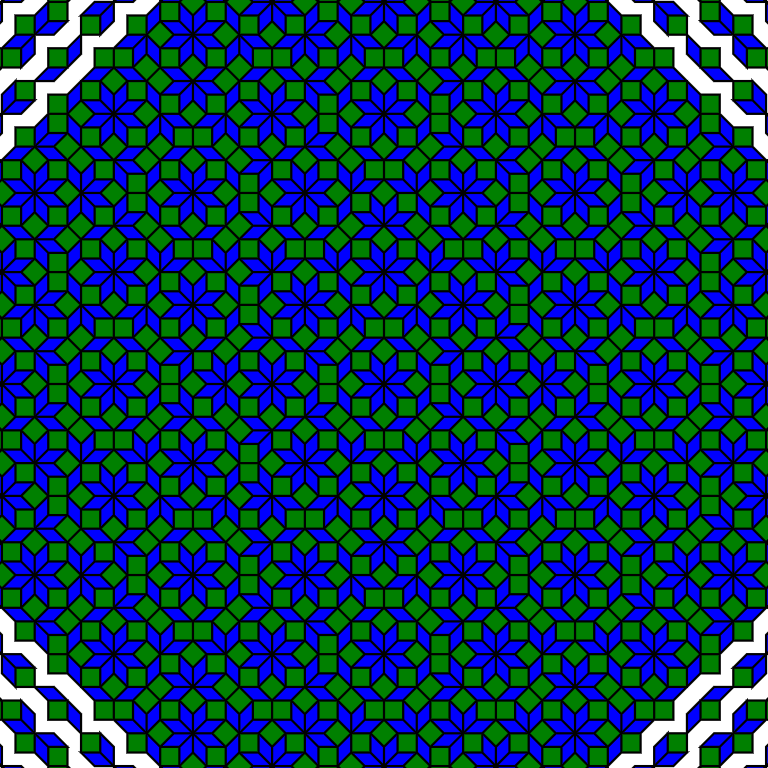
Write a WebGL 2 fragment shader that draws this pattern.

```glsl
#version 300 es
precision highp float;
// Eightfold tiling of squares and 45-degree rhombi, dual to four grids of parallel lines.

#define EDGES_ACROSS 40.0     // canvas width in tile edges
#define HALF_STROKE 0.058     // half outline width, in tile edges
#define GRID_LIMIT 11.0       // grid lines beyond this offset leave gaps
#define SQUARE_COLOR vec3(0.0, 0.5, 0.0)
#define RHOMB_COLOR vec3(0.0, 0.0, 1.0)
#define STROKE_COLOR vec3(0.0)
#define GAP_COLOR vec3(1.0)

uniform vec2 u_resolution;
out vec4 fragColor;

const int FAMILIES = 4;
const float QUARTER_PI = 0.785398;

vec2 gridNormal(int family) {
    float angle = QUARTER_PI * float(family);
    return vec2(cos(angle), sin(angle));
}

float cross2(vec2 a, vec2 b) {
    return a.x * b.y - a.y * b.x;
}

// Point where line offset.x of normal a meets line offset.y of normal b
vec2 lineCrossing(vec2 a, vec2 b, vec2 offset) {
    return vec2(offset.x * b.y - offset.y * a.y,
                offset.y * a.x - offset.x * b.x) / cross2(a, b);
}

// Centre of the tile dual to the crossing of grid lines r and s
vec2 tileCenter(int r, int s, vec2 offset) {
    vec2 a = gridNormal(r), b = gridNormal(s);
    vec2 crossing = lineCrossing(a, b, offset);
    vec2 center = offset.x * a + offset.y * b;
    for (int k = 0; k < FAMILIES; k++) {
        if (k == r || k == s) continue;
        vec2 n = gridNormal(k);
        center += round(dot(crossing, n)) * n;
    }
    return center;
}

// Depth inside a unit-edged parallelogram, negative outside
float tileDepth(vec2 p, vec2 a, vec2 b) {
    float area = cross2(a, b);
    vec2 uv = vec2(cross2(p, b), cross2(a, p)) / area;
    vec2 depth = (0.5 - abs(uv)) * abs(area);
    return min(depth.x, depth.y);
}

void main() {
    float scale = EDGES_ACROSS / min(u_resolution.x, u_resolution.y);
    vec2 p = (gl_FragCoord.xy - 0.5 * u_resolution) * scale;

    // Keep the tile that holds this point most deeply
    float deepest = -1.0;
    vec3 fill = GAP_COLOR;
    for (int r = 0; r < FAMILIES - 1; r++) {
        for (int s = r + 1; s < FAMILIES; s++) {
            vec2 a = gridNormal(r), b = gridNormal(s);
            vec2 nearest = round(0.5 * vec2(dot(p, a), dot(p, b)));

            // The two closest lines of each family
            for (int i = 0; i < 4; i++) {
                vec2 offset = nearest + vec2(i & 1, i >> 1) - 0.5;
                if (max(abs(offset.x), abs(offset.y)) > GRID_LIMIT) continue;
                float depth = tileDepth(p - tileCenter(r, s, offset), a, b);
                if (depth > deepest) {
                    deepest = depth;
                    fill = s - r == 2 ? SQUARE_COLOR : RHOMB_COLOR;
                }
            }
        }
    }

    // Outline and gaps, blended over one pixel
    float inside = clamp((deepest - HALF_STROKE) / scale + 0.5, 0.0, 1.0);
    float covered = clamp((deepest + HALF_STROKE) / scale + 0.5, 0.0, 1.0);
    vec3 color = mix(GAP_COLOR, mix(STROKE_COLOR, fill, inside), covered);
    fragColor = vec4(color, 1.0);
}
```
